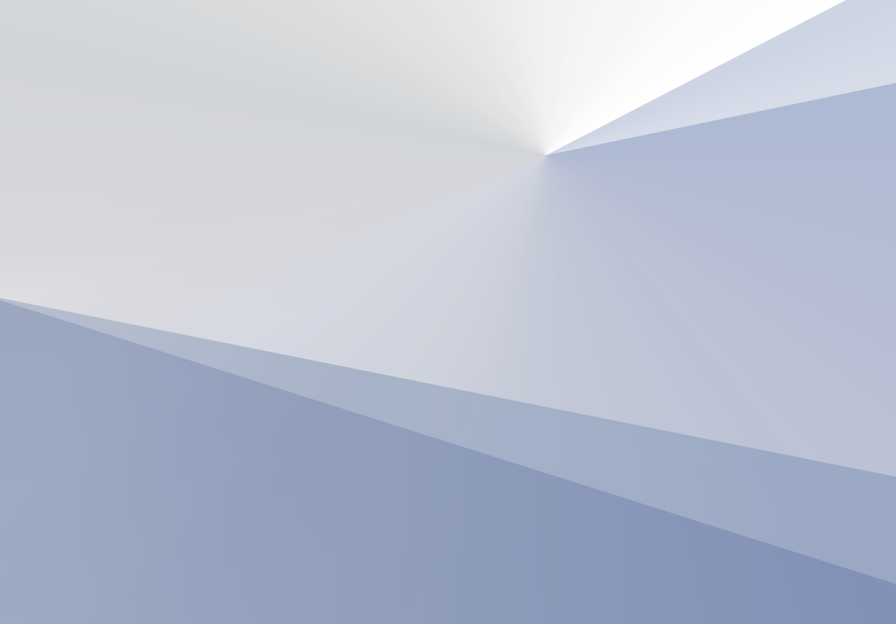
Write a Shadertoy shader that draws this background.

```glsl
// Pale folded paper: a conical sweep of white to blue with overlapping translucent facets.

const float ASPECT = 1.438;
const vec2 APEX = vec2(0.876, 0.751);       // centre of the conical sweep
const vec2 LEFT_FOLD = vec2(0.0, 0.5225);   // where the lower folds meet
const float SEAM = 19.5;                    // sweep start in degrees, hidden by the wedge

// Conical colour stops: rgb and angle in degrees, counterclockwise.
const vec4 SWEEP[11] = vec4[11](
    vec4(1.000, 1.000, 1.000, 27.4),
    vec4(0.968, 0.968, 0.968, 60.0),
    vec4(0.940, 0.940, 0.941, 95.0),
    vec4(0.880, 0.882, 0.885, 138.0),
    vec4(0.822, 0.834, 0.845, 168.0),
    vec4(0.842, 0.842, 0.855, 194.0),
    vec4(0.830, 0.842, 0.878, 214.0),
    vec4(0.800, 0.818, 0.856, 245.0),
    vec4(0.762, 0.783, 0.842, 275.0),
    vec4(0.735, 0.753, 0.832, 318.0),
    vec4(0.680, 0.727, 0.828, 371.7));

float hash(float n) {
    return fract(sin(n * 127.1) * 43758.5453);
}

float noise(float x) {
    float cell = floor(x);
    return mix(hash(cell), hash(cell + 1.0), smoothstep(0.0, 1.0, x - cell));
}

// Signed distance to the line from a to b, positive on its left side.
float lineSide(vec2 p, vec2 a, vec2 b) {
    vec2 d = normalize(b - a);
    return d.x * (p.y - a.y) - d.y * (p.x - a.x);
}

float cover(float dist, float pixel) {
    return smoothstep(-0.7 * pixel, 0.7 * pixel, dist);
}

float sweepAngle(vec2 p, vec2 centre) {
    vec2 d = p - centre;
    return mod(degrees(atan(d.y, d.x + 1e-6)) - SEAM, 360.0) + SEAM;
}

vec3 sweepColor(float angle) {
    vec3 color = SWEEP[0].rgb;
    for (int i = 1; i < 11; i++) {
        float t = clamp((angle - SWEEP[i - 1].w) / (SWEEP[i].w - SWEEP[i - 1].w), 0.0, 1.0);
        color = mix(color, SWEEP[i].rgb, t);
    }
    return color;
}

// Faint rays fanning out from a point.
float rays(float angle, float density) {
    return noise(angle * density) + 0.5 * noise(angle * density * 2.7 + 40.0) - 0.75;
}

void mainImage(out vec4 fragColor, in vec2 fragCoord) {
    vec2 p = fragCoord / iResolution.xy * vec2(ASPECT, 1.0);
    float pixel = 1.0 / iResolution.y;
    float across = p.x / ASPECT;
    float angle = sweepAngle(p, APEX);
    float streaks = rays(angle, 0.16);

    // Main sheet with a soft light at the left fold
    vec3 color = sweepColor(angle) + 0.006 * streaks;
    color += 0.035 * exp(-length((p - LEFT_FOLD) * vec2(4.0, 16.0)));

    // Upper right wedge
    float belowTop = -lineSide(p, APEX, vec2(1.3577, 1.0));
    float aboveBase = lineSide(p, APEX, vec2(ASPECT, 0.867));
    float wedgeAngle = degrees(atan(p.y - APEX.y, max(p.x - APEX.x, 1e-4)));
    vec3 wedge = mix(vec3(0.840, 0.864, 0.910), vec3(0.805, 0.830, 0.892),
                     smoothstep(11.0, 27.0, wedgeAngle));
    color = mix(color, wedge, cover(min(belowTop, aboveBase), pixel));

    // Middle fold
    vec3 band = mix(vec3(0.715, 0.742, 0.812), vec3(0.655, 0.700, 0.784), smoothstep(0.0, 0.45, across));
    band = mix(band, vec3(0.605, 0.660, 0.770), smoothstep(0.4, 1.0, across));
    band += 0.006 * streaks;
    color = mix(color, band, cover(-lineSide(p, LEFT_FOLD, vec2(ASPECT, 0.236)), pixel));

    // Lower fold
    vec3 base = mix(vec3(0.615, 0.660, 0.758), vec3(0.568, 0.622, 0.736), smoothstep(0.0, 0.4, across));
    base = mix(base, vec3(0.510, 0.570, 0.712), smoothstep(0.3, 1.0, across));
    base += 0.007 * streaks + 0.012 * (0.3 - p.y) * (1.0 - across);
    color = mix(color, base, cover(-lineSide(p, vec2(0.0, 0.519), vec2(ASPECT, 0.064)), pixel));

    fragColor = vec4(clamp(color, 0.0, 1.0), 1.0);
}
```
